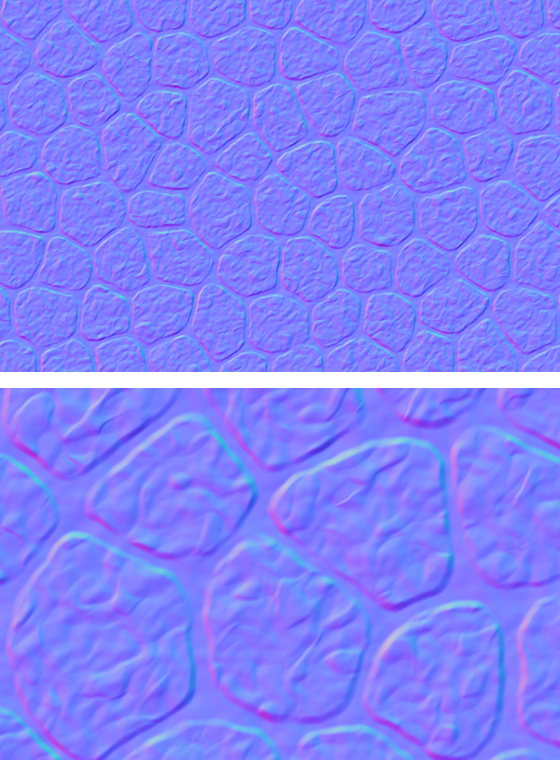
Top, the full canvas; bottom, a detail of the centre.
Reproduce this texture map procedurally as a Shadertoy shader.

```glsl
// Tangent-space normal map of a rough stone wall. Tightly packed, weighted
// Voronoi stones with creased faces stand slightly above narrow mortar; the
// height field is differentiated and its normal is packed into colour.

vec2 hash22(vec2 p) {
    vec3 q = fract(p.xyx * vec3(0.1031, 0.1030, 0.0973));
    q += dot(q, q.yzx + 33.33);
    return fract((q.xx + q.yz) * q.zy);
}

float cornerSlope(vec2 corner, vec2 offset) {
    return dot(2.0 * hash22(corner) - 1.0, offset);
}

// Gradient noise, roughly -0.6 to 0.6
float noise(vec2 p) {
    vec2 i = floor(p), f = p - i;
    vec2 u = f * f * f * (f * (f * 6.0 - 15.0) + 10.0);
    vec2 e = vec2(1.0, 0.0);
    return mix(mix(cornerSlope(i, f), cornerSlope(i + e, f - e), u.x),
               mix(cornerSlope(i + e.yx, f - e.yx), cornerSlope(i + 1.0, f - 1.0), u.x), u.y);
}

vec2 noise2(vec2 p) {
    return vec2(noise(p), noise(p + 37.3));
}

float smoothMin(float a, float b, float k) {
    float h = max(k - abs(a - b), 0.0) / k;
    return min(a, b) - h * h * k * 0.25;
}

// Stone centre in xy, its size weight in z; odd rows are staggered
vec3 stoneSeed(vec2 cell) {
    vec2 jitter = 0.46 * (hash22(cell + 17.0) - 0.5);
    float stagger = 0.5 * mod(cell.y, 2.0);
    vec2 centre = (cell + 0.5 + jitter + vec2(stagger, 0.0)) / vec2(6.2, 7.2);
    return vec3(centre, 0.0045 * hash22(cell + 61.0).x);
}

// Distance to the stone border in x, identity of the stone in yz
vec3 stoneBorder(vec2 p) {
    vec2 base = floor(p * vec2(6.2, 7.2)), id = base;
    vec3 own = vec3(0.0);
    float nearest = 1e5;
    for (int j = -2; j <= 2; j++)
    for (int i = -2; i <= 2; i++) {
        vec2 cell = base + vec2(i, j);
        vec3 seed = stoneSeed(cell);
        vec2 r = p - seed.xy;
        float power = dot(r, r) - seed.z;
        if (power < nearest) { nearest = power; own = seed; id = cell; }
    }
    float border = 1.0;
    for (int j = -2; j <= 2; j++)
    for (int i = -2; i <= 2; i++) {
        vec2 cell = base + vec2(i, j);
        if (cell == id) continue;
        vec3 seed = stoneSeed(cell);
        vec2 r = p - seed.xy;
        float gap = dot(r, r) - seed.z - nearest;
        border = smoothMin(border, 0.5 * gap / length(seed.xy - own.xy), 0.022);
    }
    return vec3(border, id);
}

// Chipped face: ragged creases, small cliffs and grain along a diagonal
float rockFace(vec2 p) {
    vec2 q = 0.8 * vec2(p.x + p.y, 1.4 * (p.y - p.x));
    q += 0.018 * noise2(p * 21.0) + 0.007 * noise2(p * 52.0);
    float broad = noise(q * 15.0);
    float medium = noise(q * 27.0 + 9.0);
    float h = 0.0036 * abs(broad) + 0.0025 * abs(medium);
    h += 0.0012 * smoothstep(-0.06, 0.06, noise(q * 19.0 + 50.0))
                * smoothstep(-0.15, 0.25, medium);
    h += 0.0016 * noise(q * 45.0 + 5.0) + 0.0009 * noise(p.yx * 85.0);
    return h;
}

float wallHeight(vec2 p) {
    vec2 ragged = p + 0.010 * noise2(p * 13.0) + 0.0035 * noise2(p * 50.0);
    vec3 stone = stoneBorder(ragged);
    float joint = 0.0035 + 0.005 * noise(p * 8.0 + 3.0);
    float mask = smoothstep(joint, joint + 0.0075, stone.x);
    float dome = 0.0007 * smoothstep(0.0, 0.05, stone.x);
    float mortar = 0.0024 * noise(p * 22.0 + 80.0) + 0.0013 * noise(p * 48.0)
                 + 0.0006 * noise(p.yx * 85.0 + 11.0);
    float chipping = 0.5 + 0.9 * smoothstep(-0.3, 0.35, noise(p * 18.0 + 60.0));
    float face = 0.0016 * chipping + dome + rockFace(p + 3.7 * hash22(stone.yz));
    return mix(mortar, face, mask);
}

void mainImage(out vec4 fragColor, in vec2 fragCoord) {
    vec2 p = fragCoord / iResolution.y + 2.0;
    vec2 e = vec2(0.0015, 0.0);

    // Central differences give the slope of the wall
    vec2 slope = vec2(wallHeight(p + e) - wallHeight(p - e),
                      wallHeight(p + e.yx) - wallHeight(p - e.yx)) / (2.0 * e.x);

    // Red faces left, green faces up
    vec3 normal = normalize(vec3(slope.x, -slope.y, 1.0));
    fragColor = vec4(0.5 + 0.5 * normal, 1.0);
}
```
